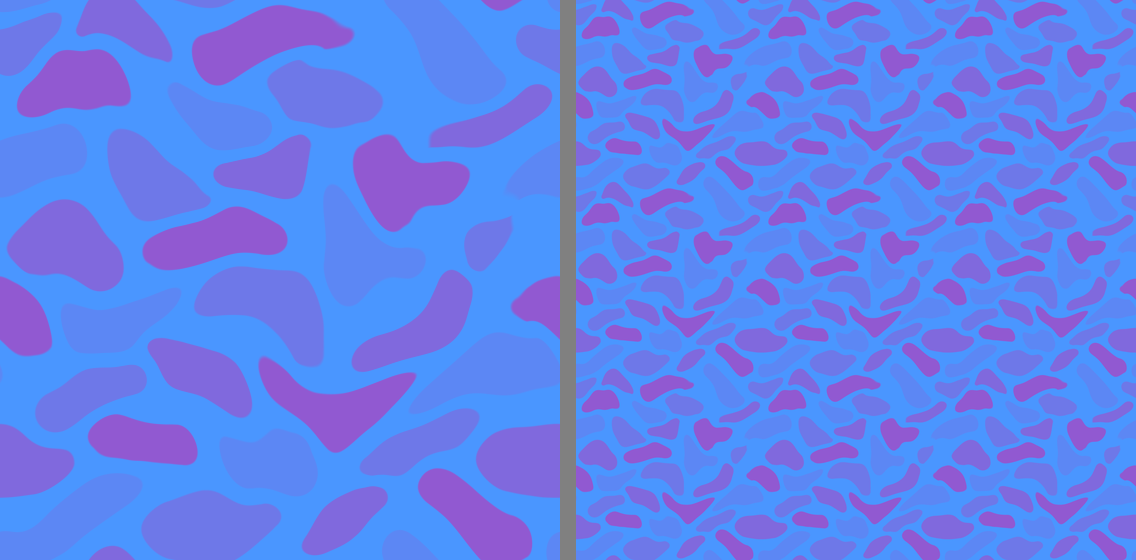
Left: one tile. Right: repeated 3 by 3.
This pattern is drawn by a WebGL 1 fragment shader. Its source:

```glsl
precision highp float;
// Seamless camouflage of rounded, bent blobs in four blue-to-purple tones.
// Each cell of a staggered, wrapping grid holds one blob made of two tapered
// capsules; neighbours push each other back to keep a blue channel between.
uniform vec2 u_resolution;

const float TAU = 6.2831853;
const vec2 GRID = vec2(4.0, 8.0);

float hash(vec2 id, float seed) {
  return fract(sin(dot(id, vec2(127.1, 311.7)) + seed * 74.7) * 43758.5453);
}

float smoothMin(float a, float b, float k) {
  float h = max(k - abs(a - b), 0.0) / k;
  return min(a, b) - h * h * k * 0.25;
}

float smoothMax(float a, float b, float k) {
  return -smoothMin(-a, -b, k);
}

// Capsule from a to b whose radius changes along its length
float taperedCapsule(vec2 p, vec2 a, vec2 b, float radiusA, float radiusB) {
  vec2 axis = b - a;
  float h = clamp(dot(p - a, axis) / dot(axis, axis), 0.0, 1.0);
  return length(p - a - h * axis) - mix(radiusA, radiusB, h);
}

// Bent blob around the origin: two capsules sharing an offset middle joint
float blob(vec2 p, vec2 id, float swell) {
  float tilt = (hash(id, 1.0) - 0.5) * 1.5;
  float c = cos(tilt), s = sin(tilt);
  p = vec2(c * p.x + s * p.y, c * p.y - s * p.x);

  float bend = (hash(id, 2.0) - 0.5) * 0.075;
  float reach = mix(0.07, 0.092, hash(id, 3.0));
  vec2 joint = vec2((hash(id, 4.0) - 0.5) * 0.05, bend);
  float leftRadius = mix(0.029, 0.055, hash(id, 5.0)) + swell;
  float midRadius = mix(0.034, 0.056, hash(id, 6.0)) + swell;
  float rightRadius = mix(0.029, 0.055, hash(id, 7.0)) + swell;

  float left = taperedCapsule(p, vec2(-reach, -0.5 * bend), joint, leftRadius, midRadius);
  float right = taperedCapsule(p, joint, vec2(reach, -0.5 * bend), midRadius, rightRadius);
  return smoothMin(left, right, 0.035);
}

// Tone from 0.25 to 1 such that adjacent cells always differ
float cellTone(vec2 id) {
  float step4 = id.x + 5.0 * floor(id.y * 0.5) + 3.0 * mod(id.y, 2.0);
  return (mod(step4, 4.0) + 1.0) * 0.25;
}

void main() {
  vec2 p = gl_FragCoord.xy / u_resolution;

  // Gentle periodic warp with whole frequencies
  p += vec2(0.030 * sin(TAU * (2.0 * p.y + p.x + 0.10)),
            0.035 * sin(TAU * (2.0 * p.x - p.y + 0.35)));

  // Nearest blob, and the soft sum of all blobs nearby
  float nearest = 1.0;
  float tone = 0.0;
  float sum = 0.0;
  for (int j = -2; j <= 2; j++) {
    float row = floor(p.y * GRID.y) + float(j);
    float shift = 0.5 * mod(row, 2.0);
    for (int i = -1; i <= 1; i++) {
      vec2 cell = vec2(floor(p.x * GRID.x - shift) + float(i), row);
      vec2 id = mod(cell, GRID);
      vec2 jitter = vec2(hash(id, 8.0), hash(id, 9.0)) - 0.5;
      vec2 center = (cell + vec2(0.5 + shift, 0.5)) / GRID + jitter * vec2(0.06, 0.035);
      float t = cellTone(id);
      float d = blob(p - center, id, 0.04 * (t - 0.6) * (t - 0.6));
      sum += exp(-60.0 * d);
      if (d < nearest) {
        nearest = d;
        tone = t;
      }
    }
  }

  // Cut the nearest blob back from its neighbours, with rounded corners
  float others = -log(max(sum - exp(-60.0 * nearest), 1e-6)) / 60.0;
  float shape = smoothMax(nearest, 0.5 * (nearest - others) + 0.012, 0.02);

  vec3 blue = vec3(0.29, 0.59, 1.0);
  vec3 purple = vec3(0.57, 0.35, 0.82);
  float pixel = 0.8 / min(u_resolution.x, u_resolution.y);
  float inside = 1.0 - smoothstep(-pixel, pixel, shape);
  gl_FragColor = vec4(mix(blue, purple, tone * inside), 1.0);
}
```
